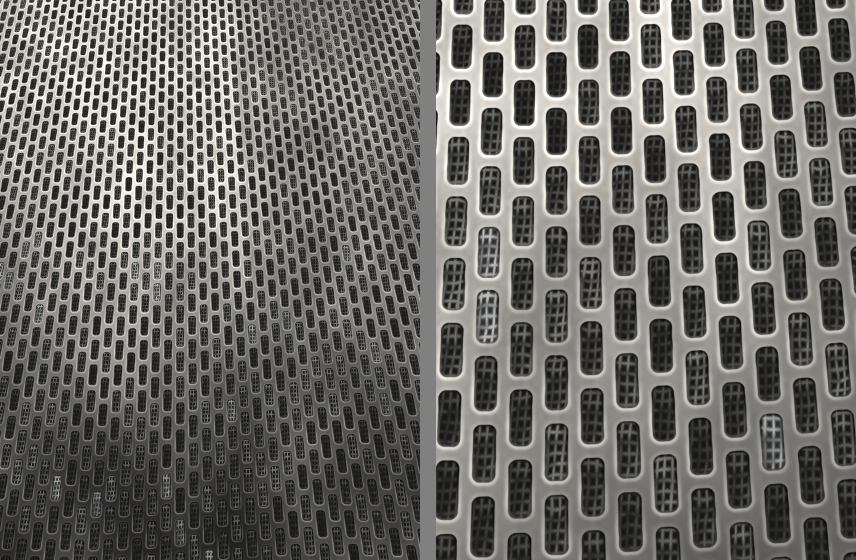
Left: the whole. Right: its middle third, enlarged.
Write a Shadertoy shader that draws this texture.

```glsl
// Perforated steel sheet seen in perspective: staggered upright slots with
// rounded ends, polished rims, and a fine woven wire mesh behind the openings.
// A projective map gives the slot grid; each cell is a rounded-box distance.

const float COLUMN_WIDTH = 0.0196;            // column pitch at the far edge
const float ROWS = 50.5;                      // row density at the far edge
const float DEPTH = 0.768;                    // growth from far to near edge
const float VANISH_X = 0.429;                 // axis the columns converge to
const float ROW_PHASE = 0.2;
const float ROW_TILT = 0.012;
const vec2 SLOT_SIZE = vec2(0.64, 0.81);      // share of the cell
const float CORNER = 0.22;
const float RIM_WIDTH = 0.065;
const float EDGE_WOBBLE = 0.02;
const float EDGE_SOFTNESS = 0.85;             // in samples
const vec2 MESH_COUNT = vec2(4.6, 6.6);       // wires per cell
const float GLINT_SHARE = 0.06;
const vec3 METAL_TINT = vec3(1.0, 0.983, 0.95);
const vec3 HOLE_COLOR = vec3(0.085, 0.088, 0.083);
const vec3 WIRE_COLOR = vec3(0.48, 0.48, 0.455);
const vec3 GLINT_COLOR = vec3(0.40, 0.41, 0.44);

float hash(vec2 p) {
    return fract(sin(dot(p, vec2(127.1, 311.7))) * 43758.5453);
}

float noise(vec2 p) {
    vec2 i = floor(p), f = fract(p);
    f = f * f * (3.0 - 2.0 * f);
    return mix(mix(hash(i), hash(i + vec2(1, 0)), f.x),
               mix(hash(i + vec2(0, 1)), hash(i + vec2(1, 1)), f.x), f.y);
}

float roundedBox(vec2 p, vec2 halfSize, float r) {
    vec2 q = abs(p) - halfSize + r;
    return length(max(q, 0.0)) + min(max(q.x, q.y), 0.0) - r;
}

// Bell-shaped falloff
float bell(float x, float width) {
    return exp(-x * x / (width * width));
}

// Broad reflection on the sheet; t runs from far (0) to near (1)
float sheetLight(float x, float t) {
    float light = mix(0.91, 0.25, smoothstep(0.05, 1.02, t));
    float far = 1.0 - smoothstep(0.2, 0.75, t);
    float crease = 0.57 + 0.07 * t;
    light *= 1.0 - 0.34 * far * smoothstep(crease - 0.03, crease + 0.07, x);
    light *= 1.0 - 0.18 * far * bell(x - crease, 0.02);
    light += 0.08 * bell(x - 0.40, 0.2) * bell(t - 0.48, 0.25);
    light -= 0.10 * smoothstep(0.75, 1.0, t) * bell(x - 0.38, 0.22);
    light -= 0.06 * smoothstep(0.25, 0.0, x) * smoothstep(0.3, 0.8, t);
    return light + 0.18 * (noise(vec2(x * 7.0, t * 6.0)) - 0.5);
}

// Woven wires, softened where they become finer than the sampling
float wireMesh(vec2 p, float blur) {
    vec2 wave = pow(0.5 + 0.5 * cos(6.2832 * p), vec2(2.0));
    float wires = max(wave.x, wave.y * 0.9) * (0.4 + 0.9 * noise(p * 1.1));
    return mix(wires, 0.42, smoothstep(0.3, 0.75, blur));
}

void mainImage(out vec4 fragColor, in vec2 fragCoord) {
    vec2 uv = fragCoord / iResolution.xy;
    float t = 1.0 - uv.y;
    float scale = 1.0 + DEPTH * t;
    float column = COLUMN_WIDTH * scale;
    float pixel = 1.0 / (column * iResolution.x);

    // Sheet coordinates, with a slight buckle in the rows
    vec2 sheet = vec2((uv.x - VANISH_X) / column, ROWS * t / scale - ROW_PHASE);
    sheet.y += ROW_TILT * sheet.x + 0.10 * sin(uv.x * 7.0 + t * 3.0);

    // Staggered cell, measured in column widths
    float col = floor(sheet.x + 0.5);
    float row = sheet.y + 0.5 * mod(col, 2.0);
    vec2 cell = vec2(col, floor(row));
    float aspect = scale * iResolution.y / (ROWS * COLUMN_WIDTH * iResolution.x);
    vec2 p = vec2(sheet.x - col, (fract(row) - 0.5) * aspect);
    float d = roundedBox(p, 0.5 * SLOT_SIZE * vec2(1.0, aspect), CORNER);
    d += EDGE_WOBBLE * (noise(sheet * vec2(4.0, 7.0) + 31.0) - 0.5);
    float facing = dot(normalize(p + 1e-4), vec2(-0.45, 0.89));

    // Metal face: reflection, grain, wear and polished rim
    float light = sheetLight(uv.x, t);
    float grain = noise(sheet * vec2(7.0, 10.0)) - 0.5;
    float wear = noise(sheet * vec2(0.6, 0.8)) - 0.5;
    float face = light * (0.97 + 0.07 * grain + 0.24 * wear);
    float rim = bell(d - 0.04, RIM_WIDTH);
    float polish = 0.6 + 0.8 * noise(sheet * vec2(1.2, 2.0) + 9.0);
    face += rim * polish * (0.11 + 0.04 * light + 0.09 * facing);
    vec3 metal = METAL_TINT * face;

    // Opening: mesh with its own shift and brightness in every slot
    float seed = hash(cell);
    vec2 meshPos = vec2(p.x + 0.08 * p.y, p.y / aspect) * MESH_COUNT;
    meshPos += vec2(seed, hash(cell + 17.0)) + 0.35 * noise(sheet * 3.0);
    float wires = wireMesh(meshPos, pixel * MESH_COUNT.x);
    float patchy = noise(cell * 0.28 + 5.0);
    float gain = 0.10 + 0.55 * seed * seed + 0.50 * patchy * patchy + 0.35 * (1.0 - t);
    vec3 hole = mix(HOLE_COLOR, WIRE_COLOR, clamp(wires * gain, 0.0, 1.0));
    float glint = step(1.0 - GLINT_SHARE * 2.0 * patchy, hash(cell + 41.0));
    glint *= smoothstep(0.3, 0.45, t) * (0.3 + 0.7 * hash(cell + 53.0));
    hole += GLINT_COLOR * glint * (0.25 + 0.4 * wires);

    // Thickness of the sheet: shaded upper wall, lit lower wall
    float wall = smoothstep(-0.09, -0.02, d);
    hole = mix(hole, METAL_TINT * light * (0.34 + 0.28 * facing), wall * 0.7);

    float edge = EDGE_SOFTNESS * pixel;
    float solid = smoothstep(-edge, edge, d);
    fragColor = vec4(clamp(mix(hole, metal, solid), 0.0, 1.0), 1.0);
}
```
